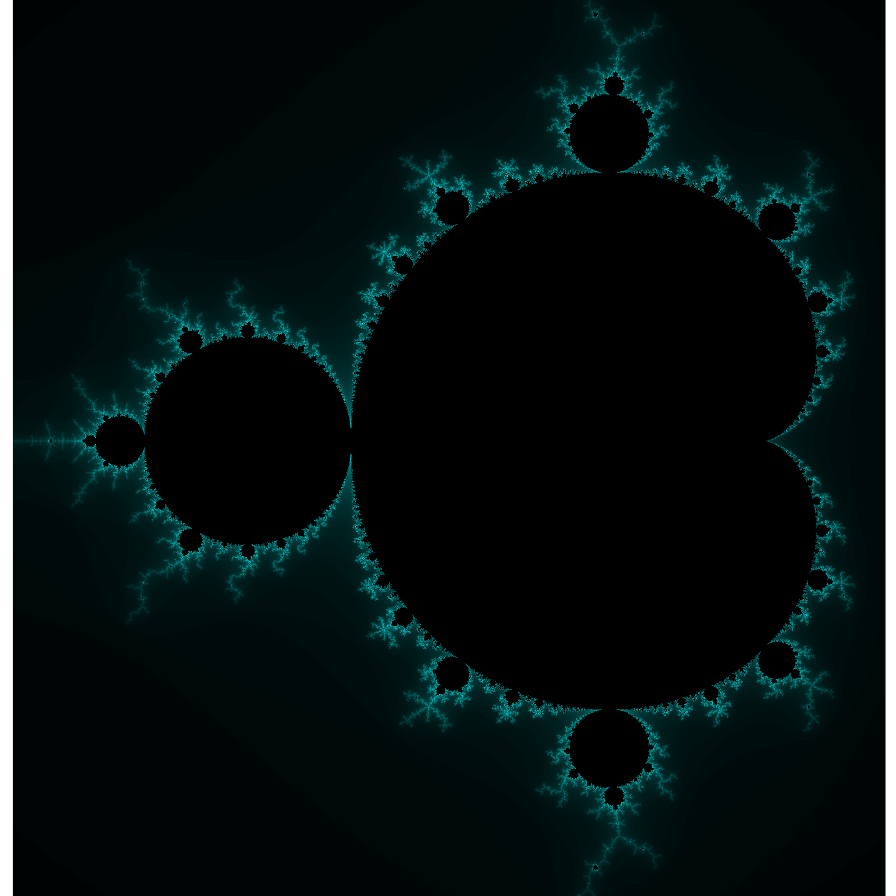
This background is drawn by a Shadertoy shader. Its source:

```glsl
const float MAX_STEPS = 100.0;              // escape-time limit
const float ESCAPE_RADIUS_SQ = 4.0;
const float VIEW_SPAN = 2.1695;             // plane units across the canvas
const vec2 VIEW_CORNER = vec2(-1.6003, -1.1017);
const vec2 PANEL_EDGES = vec2(0.0143, 0.9883);
const vec3 GLOW_COLOR = vec3(0.0, 1.0, 1.0);
const vec3 MARGIN_COLOR = vec3(1.0);
const int SAMPLES = 2;                      // samples per pixel side

// True inside the main cardioid or the disc to its left
bool insideMainBulbs(vec2 c) {
    float y2 = c.y * c.y;
    float x = c.x - 0.25;
    float q = x * x + y2;
    bool cardioid = q * (q + x) < 0.25 * y2;
    bool disc = (c.x + 1.0) * (c.x + 1.0) + y2 < 0.0625;
    return cardioid || disc;
}

// Share of the step limit used before escape; zero inside the set
float escapeGlow(vec2 c) {
    if (insideMainBulbs(c)) return 0.0;
    vec2 z = vec2(0.0);
    for (float n = 0.0; n < MAX_STEPS; n++) {
        z = vec2(z.x * z.x - z.y * z.y, 2.0 * z.x * z.y) + c;
        if (dot(z, z) > ESCAPE_RADIUS_SQ) return n / MAX_STEPS;
    }
    return 0.0;
}

void mainImage(out vec4 fragColor, in vec2 fragCoord) {
    // Average the fractal over a small grid in each pixel
    float glow = 0.0;
    for (int j = 0; j < SAMPLES; j++) {
        for (int i = 0; i < SAMPLES; i++) {
            vec2 offset = (vec2(i, j) + 0.5) / float(SAMPLES) - 0.5;
            vec2 uv = (fragCoord + offset) / iResolution.xy;
            glow += escapeGlow(VIEW_CORNER + uv * VIEW_SPAN);
        }
    }
    glow /= float(SAMPLES * SAMPLES);

    // Pale margins on both sides
    float x = fragCoord.x / iResolution.x;
    float halfPixel = 0.5 / iResolution.x;
    float panel = smoothstep(-halfPixel, halfPixel, x - PANEL_EDGES.x)
                * smoothstep(-halfPixel, halfPixel, PANEL_EDGES.y - x);

    fragColor = vec4(mix(MARGIN_COLOR, GLOW_COLOR * glow, panel), 1.0);
}
```
